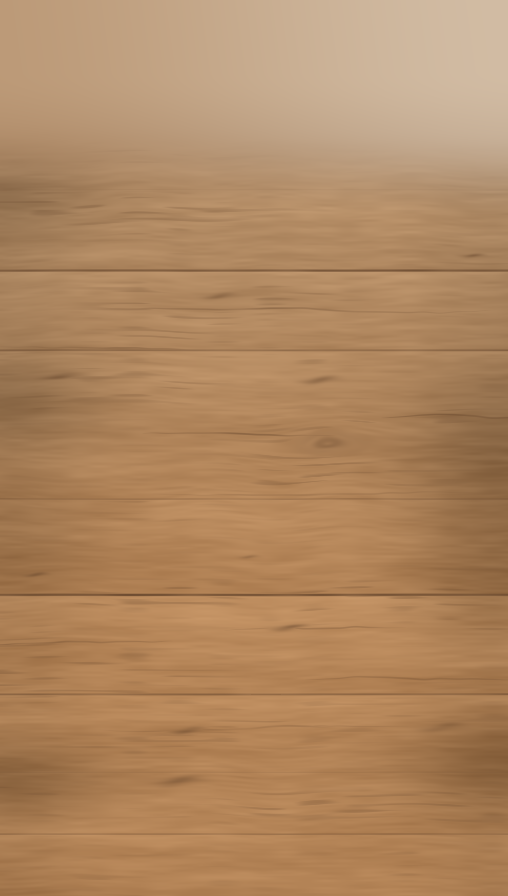
Reproduce this texture procedurally as a Shadertoy shader.

```glsl
// Horizontal wooden planks that dissolve upward into a soft beige haze.
// Stretched value noise makes the grain; seams, cracks and knots are
// distance-based marks, and broad Gaussian shades darken the sides.

#define ASPECT 0.566
#define HAZE_START 0.140
#define HAZE_END 0.245
#define GRAIN_AMOUNT 0.125
#define SEAM_WIDTH 0.0012
#define CRACK_WIDTH 0.0007
#define EDGE_SHADE 0.135
#define HAZE_LEFT vec3(0.735, 0.600, 0.465)
#define HAZE_RIGHT vec3(0.820, 0.735, 0.640)
#define WOOD_UPPER vec3(0.705, 0.550, 0.395)
#define WOOD_LOWER vec3(0.712, 0.523, 0.345)
#define MARK_COLOR vec3(0.400, 0.275, 0.175)

// Seams: depth from the top, strength
const vec2 SEAMS[8] = vec2[8](
    vec2(0.212, 0.16), vec2(0.302, 0.80), vec2(0.391, 0.58), vec2(0.557, 0.38),
    vec2(0.664, 0.88), vec2(0.775, 0.62), vec2(0.862, 0.20), vec2(0.931, 0.42));

// Cracks: centre x, depth, half length, strength
const vec4 CRACKS[9] = vec4[9](
    vec4(0.55, 0.347, 0.42, 0.45), vec4(0.25, 0.387, 0.27, 0.45),
    vec4(0.92, 0.464, 0.17, 0.70), vec4(0.48, 0.484, 0.20, 0.55),
    vec4(0.14, 0.717, 0.20, 0.50), vec4(0.82, 0.757, 0.22, 0.45),
    vec4(0.62, 0.702, 0.18, 0.35), vec4(0.50, 0.813, 0.32, 0.25),
    vec4(0.62, 0.551, 0.32, 0.28));

// Small knots: x, depth, size
const vec3 KNOTS[10] = vec3[10](
    vec3(0.43, 0.330, 1.0), vec3(0.12, 0.421, 1.3), vec3(0.63, 0.423, 1.1),
    vec3(0.57, 0.699, 1.1), vec3(0.37, 0.815, 1.1), vec3(0.87, 0.813, 1.3),
    vec3(0.35, 0.873, 1.5), vec3(0.07, 0.642, 0.7), vec3(0.49, 0.621, 0.6),
    vec3(0.93, 0.285, 0.7));

// Side shades: x, depth, vertical radius, strength
const vec4 SHADES[7] = vec4[7](
    vec4(0.0, 0.205, 0.050, 0.5), vec4(0.0, 0.450, 0.060, 0.8),
    vec4(1.0, 0.500, 0.090, 0.9), vec4(1.0, 0.640, 0.080, 0.6),
    vec4(1.0, 0.855, 0.055, 0.8), vec4(0.0, 0.870, 0.040, 0.8),
    vec4(0.0, 0.600, 0.070, 0.4));

float hash(vec2 p) {
    return fract(sin(dot(p, vec2(127.1, 311.7))) * 43758.5453);
}

float noise(vec2 p) {
    vec2 i = floor(p), f = fract(p);
    f = f * f * (3.0 - 2.0 * f);
    return mix(mix(hash(i), hash(i + vec2(1, 0)), f.x),
               mix(hash(i + vec2(0, 1)), hash(i + vec2(1, 1)), f.x), f.y);
}

// Fine fibres over broader, longer bands, centred on zero
float woodGrain(vec2 p) {
    float sum = 0.0, weight = 0.24;
    vec2 scale = vec2(3.0, 42.0);
    for (int i = 0; i < 5; i++) {
        sum += weight * (noise(p * scale + float(i) * 17.3) - 0.5);
        scale *= vec2(1.95, 1.72);
    }
    return sum;
}

float line(float d, float width, float px) {
    return 1.0 - smoothstep(width - 0.5 * px, width + 1.0 * px, abs(d));
}

void mainImage(out vec4 fragColor, in vec2 fragCoord) {
    vec2 uv = fragCoord / iResolution.xy;
    float px = 1.0 / iResolution.y;
    vec2 p = vec2(uv.x * ASPECT, 1.0 - uv.y);
    float wobble = noise(vec2(p.x * 13.0, p.y * 9.0)) - 0.5;

    // Grain bends around the main knot
    vec2 k = (p - vec2(0.645 * ASPECT, 0.495)) / vec2(0.042, 0.0145);
    float knotDist = length(k + 0.35 * wobble);
    vec2 g = p + vec2(0.0, 0.007 * wobble - 0.012 * k.y * exp(-0.45 * dot(k, k)));
    float grain = woodGrain(g);
    float fibre = noise(vec2(g.x * 20.0, g.y * 300.0));
    float patches = noise(vec2(p.x * 6.0, p.y * 30.0) + 31.0);
    vec3 wood = mix(WOOD_UPPER, WOOD_LOWER, smoothstep(0.22, 0.70, p.y));
    float tone = GRAIN_AMOUNT * grain - 0.004;
    tone += 0.04 * (noise(vec2(p.x * 5.0, p.y * 16.0) + 4.0) - 0.5);
    float mark = 0.0;

    // Seams with a lit edge below and a darker edge above
    for (int i = 0; i < 8; i++) {
        float d = p.y - SEAMS[i].x + 0.0004 * wobble;
        float s = SEAMS[i].y;
        float wear = 0.65 + 0.35 * noise(vec2(p.x * 28.0, float(i) * 9.0));
        tone += s * (d > 0.0 ? 0.045 * exp(-d / 0.022) : -0.025 * exp(d / 0.016));
        mark = max(mark, s * wear * line(d, SEAM_WIDTH * s, px));
    }

    // Tapered, broken cracks with a faint stain around them
    for (int i = 0; i < 9; i++) {
        vec4 c = CRACKS[i];
        float along = (uv.x - c.x) / c.z;
        float taper = max(1.0 - along * along, 0.0);
        float wear = 0.35 + 0.65 * noise(vec2(p.x * 30.0, c.y * 70.0));
        float d = p.y - c.y + 0.008 * (noise(vec2(uv.x * 7.0, c.y * 90.0)) - 0.5);
        d += 0.0016 * (noise(vec2(uv.x * 30.0, c.y * 50.0)) - 0.5);
        mark = max(mark, c.w * wear * sqrt(taper) * line(d, CRACK_WIDTH * taper, px));
        tone -= 0.035 * c.w * taper * exp(-abs(d) / 0.006);
    }

    // Hairline streaks gathered in patches
    float streak = smoothstep(0.62, 0.95, fibre);
    mark = max(mark, streak * (0.05 + 0.20 * smoothstep(0.45, 0.85, patches)));

    // Small knots, then the large ringed knot
    for (int i = 0; i < 10; i++) {
        vec2 q = (p - vec2(KNOTS[i].x * ASPECT, KNOTS[i].y)) / (KNOTS[i].z * vec2(0.017, 0.0030));
        q.y += 1.2 * wobble + 0.5 * sin(2.0 * q.x);
        mark = max(mark, exp(-dot(q, q)) * (0.10 + 0.55 * fibre));
    }
    float rings = 0.5 + 0.5 * sin(9.0 * knotDist + 14.0 * grain);
    mark = max(mark, exp(-1.5 * knotDist * knotDist) * (0.16 + 0.20 * rings + 0.20 * fibre));

    // Uneven darkening toward both sides
    float shade = 0.35 * smoothstep(0.25, 0.5, abs(uv.x - 0.5));
    for (int i = 0; i < 7; i++) {
        vec2 q = (vec2(uv.x, p.y) - SHADES[i].xy) / vec2(0.22, SHADES[i].z);
        shade += SHADES[i].w * exp(-dot(q, q));
    }
    wood += tone * vec3(1.0, 0.95, 0.85);
    wood -= EDGE_SHADE * shade * vec3(1.0, 0.78, 0.58);
    wood = mix(wood, MARK_COLOR, mark);

    // Haze brightens to the upper right and hides the wood
    float light = smoothstep(-0.1, 1.05, uv.x + 0.25 * (0.08 - p.y));
    vec3 haze = mix(HAZE_LEFT, HAZE_RIGHT, light);
    haze -= vec3(0.070, 0.080, 0.080) * smoothstep(0.08, 0.22, p.y);
    float reveal = smoothstep(HAZE_START, HAZE_END, p.y + 0.015 * (0.5 - uv.x));
    vec3 color = mix(haze, wood, reveal);
    fragColor = vec4(clamp(color, 0.0, 1.0), 1.0);
}
```
